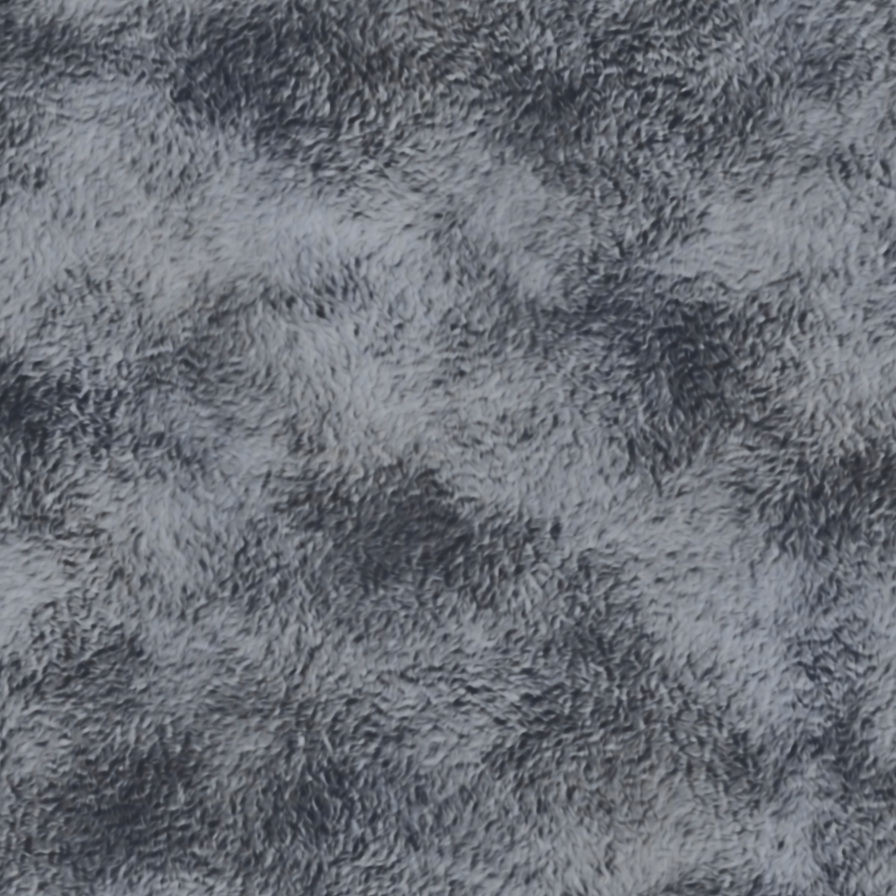
A three.js fragment shader for this texture:

```glsl
// Grey crushed plush fabric: cloudy light and dark patches under a nap of small raised tufts.
varying vec2 vUv;

const vec3 SHADOW = vec3(0.140, 0.150, 0.180);
const vec3 LIGHT = vec3(0.675, 0.695, 0.725);
const vec3 WARM_TINT = vec3(0.016, 0.005, -0.014);

const vec2 PATCH_SCALE = vec2(3.6, 4.8);  // patches across and up
const float PATCH_GAIN = 0.62;            // octave falloff
const float PATCH_CONTRAST = 1.2;
const float PATCH_WARP = 0.045;

const float TUFT_SCALE = 68.0;            // coarse tufts across
const float FINE_TUFT_SCALE = 104.0;
const float TUFT_LENGTH = 0.52;           // in cells
const float TUFT_WIDTH = 0.25;
const float TUFT_RELIEF = 1.25;           // lit side against shaded side
const float TUFT_BEND = 0.45;
const float NAP_ANGLE = 0.95;             // radians from the horizontal
const float NAP_SWIRL = 2.4;
const float FUZZ_SCALE = 150.0;
const float EXPOSURE = 0.13;

vec2 hash2(vec2 p) {
  vec3 q = fract(p.xyx * vec3(0.1031, 0.1030, 0.0973));
  q += dot(q, q.yzx + 33.33);
  return fract((q.xx + q.yz) * q.zy);
}

vec2 gradientAt(vec2 cell) {
  float a = 6.2832 * hash2(cell + 71.0).x;
  return vec2(cos(a), sin(a));
}

float gradientNoise(vec2 p) {
  vec2 i = floor(p);
  vec2 f = p - i;
  vec2 u = f * f * f * (f * (f * 6.0 - 15.0) + 10.0);
  vec2 e = vec2(1.0, 0.0);
  float low = mix(dot(gradientAt(i), f), dot(gradientAt(i + e), f - e), u.x);
  float high = mix(dot(gradientAt(i + e.yx), f - e.yx), dot(gradientAt(i + 1.0), f - 1.0), u.x);
  return mix(low, high, u.y);
}

// Layered noise for the brushed patches.
float patches(vec2 p) {
  float sum = 0.0;
  float weight = 1.0;
  for (int i = 0; i < 5; i++) {
    sum += weight * gradientNoise(p);
    p = mat2(1.6, 1.2, -1.2, 1.6) * p + 17.3;
    weight *= PATCH_GAIN;
  }
  return sum;
}

// Bent strokes scattered one per cell, each lit from the upper left.
float tufts(vec2 uv, float scale, float seed) {
  vec2 p = uv * scale;
  vec2 base = floor(p);
  float sum = 0.0;
  for (int y = -1; y <= 1; y++) {
    for (int x = -1; x <= 1; x++) {
      vec2 cell = base + vec2(float(x), float(y));
      vec2 place = hash2(cell + seed);
      vec2 kind = hash2(cell + seed + 137.0);
      float swirl = gradientNoise(cell / scale * 7.0 + seed);
      float angle = NAP_ANGLE + NAP_SWIRL * swirl + 1.3 * (kind.x - 0.5);
      vec2 along = vec2(cos(angle), sin(angle));
      vec2 d = p - cell - place;
      vec2 q = vec2(dot(d, along), dot(d, vec2(-along.y, along.x)));
      q.y += TUFT_BEND * (place.x - 0.5) * 2.0 * q.x * q.x;
      q /= vec2(TUFT_LENGTH, TUFT_WIDTH);
      float height = mix(-1.0, 0.6, kind.y);
      sum += exp(-dot(q, q)) * (height + TUFT_RELIEF * q.y);
    }
  }
  return sum;
}

void main() {
  // Large patches with ragged edges
  vec2 warp = vec2(gradientNoise(vUv * 9.0), gradientNoise(vUv * 9.0 + 40.0));
  float cloud = PATCH_CONTRAST * patches((vUv + PATCH_WARP * warp) * PATCH_SCALE + 5.0);

  // Nap relief, flatter where the pile is brushed light
  float relief = 0.78 * tufts(vUv, TUFT_SCALE, 11.0) + 0.5 * tufts(vUv, FINE_TUFT_SCALE, 53.0);
  float fuzz = 0.4 * gradientNoise(vUv * FUZZ_SCALE);
  float roughness = mix(1.15, 0.7, smoothstep(-0.2, 0.5, cloud));
  roughness *= 1.0 + 0.6 * gradientNoise(vUv * 6.0 + 90.0);

  // Soft shoulder keeps highlights and hollows from clipping
  float tone = cloud + roughness * (relief + fuzz) + EXPOSURE;
  float shade = 0.5 + 0.5 * tone / sqrt(1.0 + tone * tone);
  vec3 color = mix(SHADOW, LIGHT, shade);
  color += WARM_TINT * (gradientNoise(vUv * 5.0 + 23.0) + gradientNoise(vUv * 60.0));
  gl_FragColor = vec4(color, 1.0);
}
```
